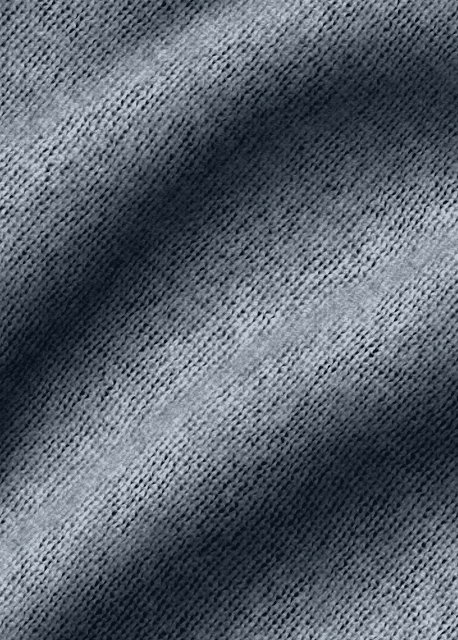
Reproduce this texture procedurally as a WebGL 2 fragment shader.

```glsl
#version 300 es
precision highp float;
// Blue-grey knitted cloth lying in soft diagonal folds.
// Curved ridge and valley lines shade the folds; fine slanted stitches with
// thin broken gaps form the knit, which fades into fuzz on ridges and valleys.

uniform vec2 u_resolution;
out vec4 fragColor;

float hash(vec2 p) {
    return fract(sin(dot(p, vec2(127.1, 311.7))) * 43758.5453);
}

float noise(vec2 p) {
    vec2 cell = floor(p), f = fract(p);
    f = f * f * (3.0 - 2.0 * f);
    float low = mix(hash(cell), hash(cell + vec2(1, 0)), f.x);
    float high = mix(hash(cell + vec2(0, 1)), hash(cell + vec2(1, 1)), f.x);
    return mix(low, high, f.y);
}

vec2 rotate(vec2 p, float angle) {
    float c = cos(angle), s = sin(angle);
    return vec2(c * p.x + s * p.y, c * p.y - s * p.x);
}

// Height of the main ridge line at x
float ridgeLine(float x) {
    return 0.115 + 0.70 * x + 0.035 * sin(4.4 * x);
}

// Height of the deep valley line at x
float valleyLine(float x) {
    return 0.36 + 1.55 * x - 1.2 * x * x;
}

// Light on the folds, blended upwards from line to line
float foldLight(vec2 p) {
    float x = p.x;
    float lowValley = -0.10 + 0.78 * x - 0.22 * x * x;
    float ridge = ridgeLine(x);
    float highValley = valleyLine(x);
    float topRidge = 0.77 + 0.52 * x;
    float topValley = topRidge + 0.07;

    float light = mix(0.56, 0.13, smoothstep(lowValley - 0.30, lowValley, p.y));
    light = mix(light, 0.63, smoothstep(lowValley, ridge, p.y));
    light = mix(light, mix(0.10, 0.18, x / 0.7), smoothstep(ridge, highValley, p.y));
    light = mix(light, 0.61, smoothstep(highValley, topRidge, p.y));
    float shade = mix(0.48, 0.27, smoothstep(0.05, 0.3, x));
    light = mix(light, shade, smoothstep(topRidge, topValley, p.y));
    return mix(light, 0.42, smoothstep(topValley, topValley + 0.16, p.y));
}

// Stitch relief: 0 in the gaps, 1 on the yarn
float knit(vec2 p) {
    vec2 bend = vec2(noise(p * 7.0), noise(p * 7.0 + 40.0)) - 0.5;
    vec2 wobble = vec2(noise(p * 120.0), noise(p * 120.0 + 17.0)) - 0.5;
    vec2 q = rotate(p + 0.014 * bend + 0.0042 * wobble, 0.87);
    vec2 stitch = q / vec2(0.0112, 0.0098);
    float side = abs(fract(stitch.y) - 0.5);
    float leg = 0.5 + 0.5 * cos(6.2832 * (stitch.x + 0.9 * side));
    float groove = smoothstep(0.14, 0.46, side);
    float gap = groove * (0.40 + 0.60 * leg) + 0.22 * leg * (1.0 - groove);
    // Every gap has its own depth
    float strength = 0.55 + 0.9 * noise(vec2(stitch.x * 0.8, floor(stitch.y + 0.5) * 3.0));
    return 1.0 - gap * strength;
}

void main() {
    vec2 p = gl_FragCoord.xy / u_resolution.y;

    // Uneven folds
    vec2 drift = vec2(noise(p * 5.0 + 3.0), noise(p * 7.0 + 11.0)) - 0.5;
    float light = foldLight(p + 0.03 * drift);

    // The knit is worn soft above the ridges and along the deep valley
    float aboveRidge = p.y - ridgeLine(p.x) - 0.012 + 0.02 * drift.y;
    float aboveTop = p.y - 0.78 - 0.52 * p.x;
    float nearValley = p.y - valleyLine(p.x) + 0.01;
    float worn = 0.80 * exp(-pow(aboveRidge / 0.032, 2.0));
    worn = max(worn, 0.65 * exp(-pow(aboveTop / 0.03, 2.0)));
    worn = max(worn, 0.50 * exp(-pow(nearValley / 0.05, 2.0)));
    float patchy = 0.65 + 0.7 * noise(p * 26.0);
    float depth = (1.0 - worn) * patchy * (0.13 + 0.72 * light);
    light += depth * (knit(p) - 0.62);

    // Matted patches and fine fibres in two directions
    float matted = noise(rotate(p, 0.7) * vec2(34.0, 60.0)) - 0.5;
    float fibre = noise(rotate(p, 0.75) * vec2(130.0, 340.0)) - 0.5;
    float cross = noise(rotate(p, -0.6) * vec2(160.0, 360.0) + 30.0) - 0.5;
    float grain = noise(p * 500.0 + 9.0) - 0.5;
    float fuzz = 0.30 * matted + 0.75 * fibre + 0.6 * cross + 0.85 * grain;
    light += (0.05 + 0.22 * light) * fuzz;

    light = clamp(light, 0.06, 0.80);
    fragColor = vec4(light + vec3(-0.036, 0.0, 0.041), 1.0);
}
```
